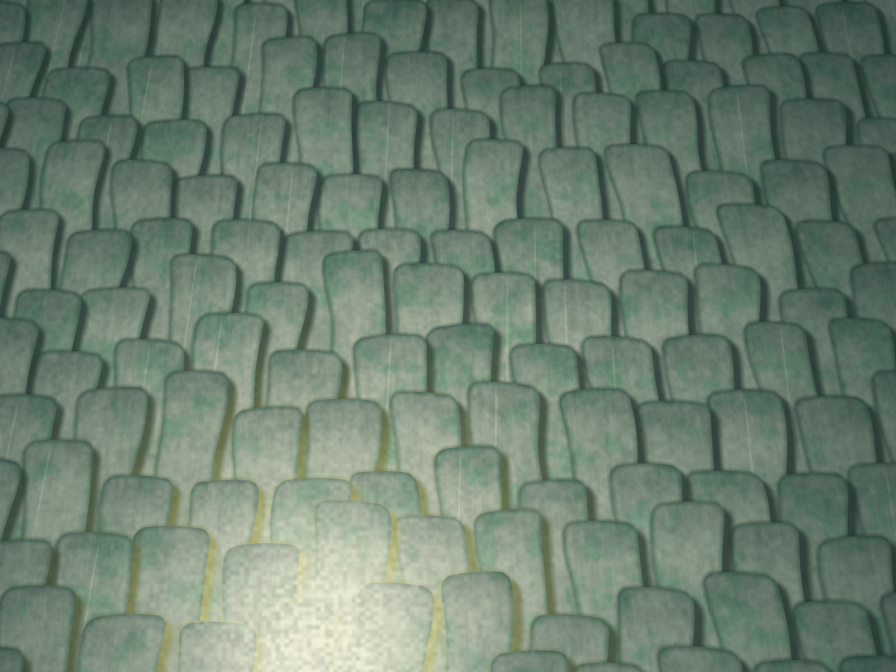
Give the GLSL for this pattern, as a WebGL 1 fragment shader.

```glsl
precision highp float;
// Overlapping rows of long, round-shouldered green slats, seen at a slant.
// Jittered slats are painted back to front, each with a side shadow, under
// a broad soft light with a bright flash low on the left of centre.

uniform vec2 u_resolution;

const vec2 FLASH_POS = vec2(0.48, 0.04);
const vec2 LIGHT_POS = vec2(0.56, 0.27);
const float FAN_CENTRE = 0.58;

float hash(vec2 p) {
  return fract(sin(dot(p, vec2(127.1, 311.7))) * 43758.5453);
}

float noise(vec2 p) {
  vec2 i = floor(p), f = fract(p);
  f = f * f * (3.0 - 2.0 * f);
  return mix(mix(hash(i), hash(i + vec2(1.0, 0.0)), f.x),
             mix(hash(i + vec2(0.0, 1.0)), hash(i + 1.0), f.x), f.y);
}

float fbm(vec2 p) {
  return 0.5 * noise(p) + 0.3 * noise(p * 2.1 + 7.3) + 0.2 * noise(p * 4.3 + 3.1);
}

// Green-grey ramp from deep shade to pale bloom.
vec3 ramp(float t) {
  t = clamp(t, 0.0, 1.1);
  return mix(vec3(0.08, 0.14, 0.13), vec3(0.64, 0.68, 0.60), t)
       + vec3(0.0, 0.10, 0.09) * t * max(1.0 - t, 0.0);
}

float glow(vec2 p, vec2 centre, float falloff) {
  vec2 d = p - centre;
  return exp(-falloff * dot(d, d));
}

// Distance to a slat: top edge at y = 0, body running down along +y.
float slatDistance(vec2 q, float halfWidth, vec2 seed) {
  float tilt = (hash(seed + 5.1) - 0.5) * 0.16;
  float sway = (hash(seed + 9.7) - 0.5) * 0.16;
  q.x += sway * q.y + 0.025 * sin(q.y * 4.0 + 6.3 * hash(seed + 2.2));
  q.y += tilt * q.x - 0.22 * q.x * q.x;
  float width = halfWidth - 0.055 * smoothstep(0.15, 1.1, q.y);
  float corner = 0.13;
  vec2 e = vec2(abs(q.x) - width, -q.y) + corner;
  return length(max(e, 0.0)) + min(max(e.x, e.y), 0.0) - corner;
}

// Slat face: darker lip at the top, pale lower part, mottling and midrib.
vec3 slatColor(vec2 q, float d, vec2 seed, float light) {
  vec2 grainPos = q + seed * 3.7;
  float mottle = fbm(grainPos * vec2(14.0, 11.0)) - 0.5;
  float streak = fbm(grainPos * vec2(16.0, 2.2)) - 0.5;
  float blotch = fbm(grainPos * 3.0) - 0.5;
  float tone = mix(0.82, 1.08, smoothstep(0.0, 0.75, q.y));
  tone += 0.24 * mottle + 0.18 * streak + 0.28 * blotch;
  tone += (hash(seed + 4.4) - 0.5) * 0.12;
  float rim = smoothstep(-0.09, 0.0, d);
  tone *= 1.0 - 0.28 * rim * rim;
  float ribX = q.x + (hash(seed + 6.6) - 0.5) * 0.3 + 0.05 * q.y;
  float rib = 1.0 - smoothstep(0.004, 0.022, abs(ribX));
  rib *= step(0.8, hash(seed + 8.8)) * smoothstep(0.05, 0.2, q.y);
  vec3 col = ramp(light * (tone + 0.16 * rib));
  float green = 0.5 * rim + smoothstep(0.0, 0.25, -blotch);
  return col * mix(vec3(1.0), vec3(0.88, 1.0, 0.95), min(green, 1.0));
}

void main() {
  vec2 p = gl_FragCoord.xy / u_resolution.y;
  float depth = 1.0 - p.y;

  // Slanted view: slats narrow and rows tighten toward the top.
  float pitch = mix(0.098, 0.133, depth);
  float u = (p.x - FAN_CENTRE) / pitch;
  float v = depth * (13.4 - 2.4 * depth);
  float aa = 0.8 / (pitch * u_resolution.y);

  float light = 0.23 + 0.66 * glow(p, LIGHT_POS, 1.7);
  float warm = glow(p, FLASH_POS, 11.0);
  vec3 shadowColor = mix(ramp(light * 0.22), vec3(0.60, 0.60, 0.22), min(warm * 1.3, 1.0));
  vec3 col = ramp(light * 0.6);

  // Rows from far to near; within a row, right to left.
  for (int i = -3; i <= 1; i++) {
    float row = floor(v) + float(i);
    float shift = 0.5 * mod(row, 2.0);
    float nearest = floor(u - shift + 0.5);
    for (int j = -1; j <= 1; j++) {
      vec2 seed = vec2(nearest - float(j), row);
      float jitterX = (hash(seed + 1.3) - 0.5) * 0.2;
      float jitterY = (hash(seed + 3.9) - 0.5) * 0.7;
      vec2 q = vec2(u - shift - seed.x - jitterX, (v - row - jitterY) * 0.82);
      float halfWidth = 0.435 + (hash(seed + 7.1) - 0.5) * 0.08;
      float d = slatDistance(q, halfWidth, seed);
      float shadowDist = slatDistance(q - vec2(0.065, 0.09), halfWidth, seed);
      float shade = 0.85 * (1.0 - smoothstep(-0.02, 0.085, shadowDist));
      shade = max(shade, 0.38 * (1.0 - smoothstep(0.0, 0.05, d)));
      col = mix(col, shadowColor, shade);
      col = mix(col, slatColor(q, d, seed, light), 1.0 - smoothstep(-aa, aa, d));
    }
  }

  // Flash glare, broken up by the fine surface grain.
  float grain = noise(p * 150.0);
  float glare = glow(p, FLASH_POS, 24.0) * (0.8 + 0.3 * grain);
  col = mix(col, vec3(0.92, 0.92, 0.83), min(glare, 1.0));
  col *= 0.97 + 0.06 * grain;
  gl_FragColor = vec4(col, 1.0);
}
```
